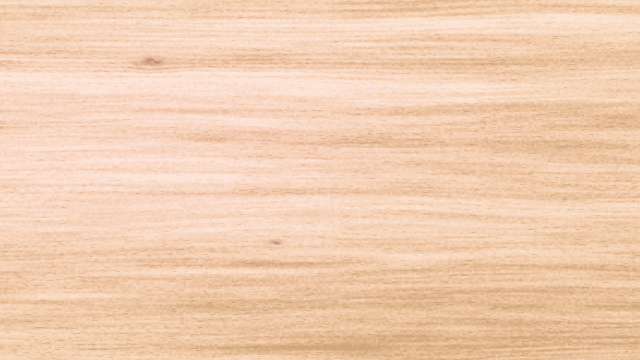
This texture is drawn by a WebGL 2 fragment shader. Its source:

```glsl
#version 300 es
precision highp float;
// Pale planed timber: horizontal grain, short pores, two small knots and soft light.

uniform vec2 u_resolution;
out vec4 outColor;

// Palette, from shadow grain to bleached grain
const vec3 DARK  = vec3(0.845, 0.675, 0.525);
const vec3 TAN   = vec3(0.922, 0.752, 0.617);
const vec3 CREAM = vec3(0.962, 0.816, 0.708);
const vec3 PALE  = vec3(0.982, 0.876, 0.808);
const vec3 KNOT_BROWN = vec3(0.64, 0.40, 0.27);

// Strength of each layer, in units of tone
const float BASE_TONE = -0.2;
const float BAND = 1.1;
const float STREAK = 0.95;
const float FIBRE = 0.8;
const float SPECKLE = 0.65;
const float RING = 0.45;
const float PORE = 1.1;
const float GLOW = 0.9;
const float PLANK_SHADE = 0.7;

// Layout, in canvas heights
const float PLANK_EDGE = 0.197;
const vec2 GLOW_CENTER = vec2(0.45, 0.6);
const vec2 GLOW_SIZE = vec2(1.0, 0.4);
const vec2 PORE_CELL = vec2(0.032, 0.0048);
const int ACCENTS = 14;
const vec3 KNOTS[2] = vec3[2](vec3(0.424, 0.829, 0.028), vec3(0.766, 0.326, 0.015)); // x, y, half length

float hash(vec2 p) {
    vec3 q = fract(vec3(p.xyx) * 0.1031);
    q += dot(q, q.yzx + 33.33);
    return fract((q.x + q.y) * q.z);
}

// Signed value noise, -1 to 1
float noise(vec2 p) {
    vec2 cell = floor(p), f = fract(p);
    f = f * f * (3.0 - 2.0 * f);
    float low = mix(hash(cell), hash(cell + vec2(1, 0)), f.x);
    float high = mix(hash(cell + vec2(0, 1)), hash(cell + vec2(1, 1)), f.x);
    return 2.0 * mix(low, high, f.y) - 1.0;
}

float bell(vec2 d) { return exp(-dot(d, d)); }

// Slow bends of the grain, parted around each knot
vec2 bendGrain(vec2 p) {
    vec2 g = p;
    g.y += 0.007 * sin(p.x * 2.1 + p.y * 7.0) + 0.003 * sin(p.x * 5.3 - p.y * 17.0 + 1.0);
    g.y += 0.006 * noise(p * vec2(1.8, 7.0) + 40.0);
    for (int i = 0; i < 2; i++) {
        vec2 d = p - KNOTS[i].xy;
        g.y -= 0.6 * d.y * bell(d / (KNOTS[i].z * vec2(2.2, 1.0)));
    }
    return g;
}

// Long tapered streaks, mostly dark
float accentStreaks(vec2 g) {
    float sum = 0.0;
    for (int i = 0; i < ACCENTS; i++) {
        float id = float(i) + 1.0;
        vec2 center = vec2(1.9 * hash(vec2(id, 3.7)), fract(id * 0.618 + 0.09));
        vec2 size = vec2(mix(0.18, 0.5, hash(vec2(id, 9.1))), mix(0.004, 0.013, hash(vec2(id, 5.3))));
        float sgn = hash(vec2(id, 7.9)) < 0.68 ? -0.85 : 0.8;
        sum += sgn * bell((g - center) / size);
    }
    return sum;
}

// One thin dash in some cells of a row-shifted grid
float pores(vec2 g, float px) {
    vec2 q = g / PORE_CELL;
    q.x += 17.0 * hash(vec2(floor(q.y), 2.0));
    vec2 id = floor(q);
    vec2 d = (fract(q) - 0.5) * PORE_CELL;
    d.y += (hash(id + 11.0) - 0.5) * 0.4 * PORE_CELL.y;
    float halfLength = PORE_CELL.x * mix(0.15, 0.45, hash(id + 23.0));
    float along = 1.0 - smoothstep(0.5 * halfLength, halfLength, abs(d.x));
    float across = 1.0 - smoothstep(0.0, 0.0008 + 0.6 * px, abs(d.y));
    float density = 0.22 + 0.16 * noise(g * vec2(2.5, 14.0) + 70.0);
    return along * across * step(hash(id + 37.0), density);
}

// Tone to colour: 0 is the middle of the palette
vec3 woodColor(float tone) {
    vec3 c = mix(DARK, TAN, clamp((tone + 2.2) / 1.2, -0.3, 1.0));
    c = mix(c, CREAM, clamp(tone + 1.0, 0.0, 1.0));
    return mix(c, PALE, clamp(tone / 1.5, 0.0, 1.3));
}

void main() {
    vec2 p = gl_FragCoord.xy / u_resolution.y;
    float px = 1.0 / u_resolution.y;
    vec2 g = bendGrain(p);

    // Light and the darker lower plank
    float glow = bell((p - GLOW_CENTER) / GLOW_SIZE);
    float plank = 1.0 - smoothstep(-0.004, 0.004, g.y - PLANK_EDGE);
    float tone = BASE_TONE + GLOW * glow - PLANK_SHADE * plank;

    // Grain from broad to fine
    tone += BAND * noise(g * vec2(0.7, 13.0) + 5.0);
    tone += STREAK * noise(g * vec2(1.6, 48.0) + 19.0);
    tone += FIBRE * noise(g * vec2(7.0, 165.0) + 31.0);
    tone += SPECKLE * noise(p * vec2(150.0, 270.0));
    tone += accentStreaks(g);

    // Fine parallel growth lines in patches
    float ringPatch = smoothstep(0.0, 0.7, noise(g * vec2(1.1, 6.0) + 53.0));
    tone += RING * ringPatch * sin(g.y * 430.0 + 2.0 * sin(g.y * 61.0) + 1.5 * noise(g * vec2(3.0, 20.0)));
    tone -= PORE * pores(g, px);

    // Rosy in the light, yellower towards the rim
    vec3 color = woodColor(tone);
    color += mix(vec3(-0.006, 0.002, -0.018), vec3(0.004, -0.002, 0.012), glow);

    // Knots: a soft halo and a mottled core
    for (int i = 0; i < 2; i++) {
        vec2 d = (p - KNOTS[i].xy) / (KNOTS[i].z * vec2(1.0, 0.32));
        d.y += 0.3 * sin(d.x * 3.0);
        float mottle = 0.55 + 0.45 * noise(d * vec2(2.6, 1.6) + 8.0 * float(i));
        color = mix(color, KNOT_BROWN, 0.2 * bell(d * 0.6) + 0.7 * mottle * bell(d * 1.2));
    }
    outColor = vec4(clamp(color, 0.0, 1.0), 1.0);
}
```
